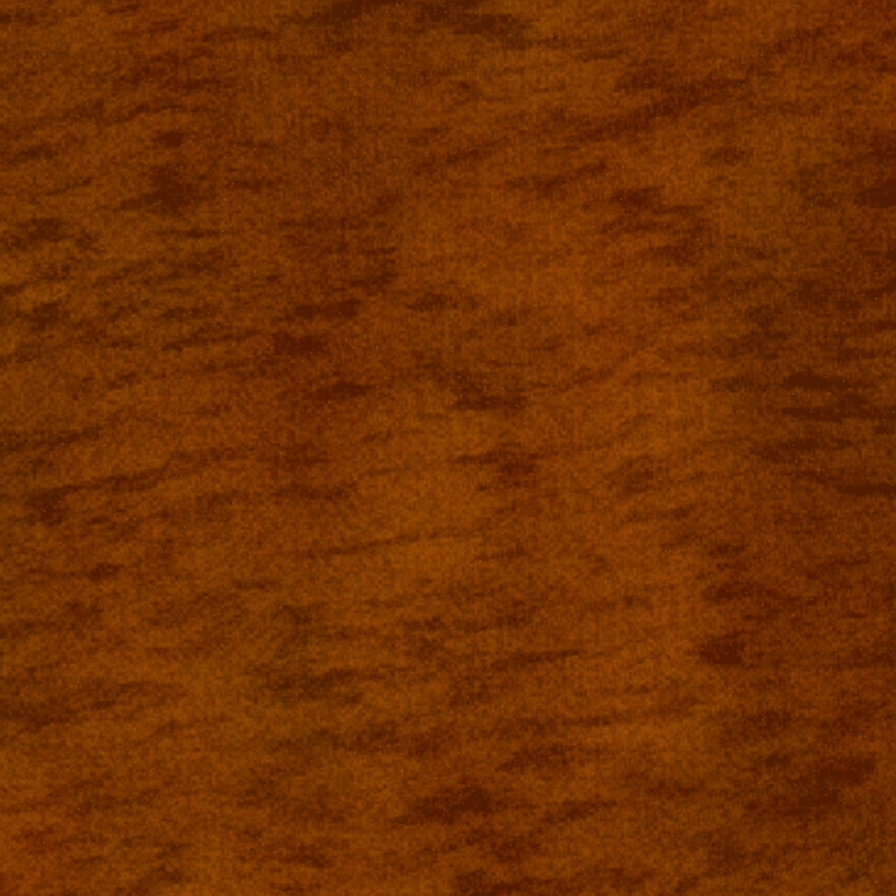
Give the GLSL for this texture, as a WebGL 2 fragment shader.

```glsl
#version 300 es
precision highp float;
// Brushed rust-brown nap with soft vertical bands, short dark creases and fine grain.

uniform vec2 u_resolution;
out vec4 fragColor;

const vec3 DARK = vec3(0.355, 0.130, 0.000);
const vec3 LIGHT = vec3(0.575, 0.280, 0.012);
const vec3 FLECK = vec3(0.640, 0.370, 0.090);

const vec2 BAND_SCALE = vec2(7.5, 1.6);
const vec2 CLOUD_SCALE = vec2(8.0, 10.0);
const vec2 CREASE_SCALE = vec2(21.0, 62.0);
const float GRAIN_SCALE = 215.0;
const float FLECK_SCALE = 110.0;

const float BAND_AMOUNT = 0.56;
const float CLOUD_AMOUNT = 0.62;
const float CREASE_AMOUNT = 0.46;
const float GRAIN_AMOUNT = 0.50;
const float HUE_AMOUNT = 0.045;
const float FLECK_AMOUNT = 0.40;
const float FLECK_SHARE = 0.16;
const float CREASE_TILT = 0.13;
const float BASE_TONE = 0.60;

float hash(vec2 p) {
    return fract(sin(dot(p, vec2(127.1, 311.7))) * 43758.5453);
}

float valueNoise(vec2 p) {
    vec2 cell = floor(p);
    vec2 f = fract(p);
    f = f * f * (3.0 - 2.0 * f);
    float low = mix(hash(cell), hash(cell + vec2(1.0, 0.0)), f.x);
    float high = mix(hash(cell + vec2(0.0, 1.0)), hash(cell + vec2(1.0)), f.x);
    return mix(low, high, f.y);
}

float fbm(vec2 p) {
    float sum = 0.0;
    float amplitude = 0.53;
    for (int i = 0; i < 4; i++) {
        sum += amplitude * valueNoise(p);
        p = mat2(1.98, 0.22, -0.22, 1.98) * p + 17.3;
        amplitude *= 0.5;
    }
    return sum;
}

// Short, nearly level dark strokes that lean and bend a little
float creases(vec2 uv) {
    float bend = 0.035 * valueNoise(uv * 5.0 + 41.0);
    vec2 p = vec2(uv.x, uv.y - CREASE_TILT * uv.x + bend);
    return smoothstep(0.40, 0.80, fbm(p * CREASE_SCALE + 9.0));
}

// Two layers of fibre grain, the finer one slightly weaker
float grain(vec2 uv) {
    float coarse = valueNoise(uv * GRAIN_SCALE + 3.7) - 0.5;
    float fine = valueNoise(uv.yx * GRAIN_SCALE * 1.7 + 71.0) - 0.5;
    return coarse + 0.7 * fine;
}

// Sparse soft bright dots, one candidate per cell
float flecks(vec2 uv, float pixel) {
    vec2 p = uv * FLECK_SCALE;
    vec2 cell = floor(p);
    vec2 centre = 0.25 + 0.5 * vec2(hash(cell + 5.3), hash(cell + 23.9));
    float edge = max(0.10, 0.5 * pixel * FLECK_SCALE);
    float dotMask = 1.0 - smoothstep(0.14 - edge, 0.14 + edge, length(fract(p) - centre));
    float present = step(1.0 - FLECK_SHARE, hash(cell + 57.1));
    return dotMask * present * (0.4 + 0.6 * hash(cell + 83.7));
}

void main() {
    float side = min(u_resolution.x, u_resolution.y);
    vec2 uv = gl_FragCoord.xy / side;

    // Broad light and shade
    float sway = 0.03 * valueNoise(uv * vec2(3.0, 6.0) + 13.0);
    float bands = valueNoise((uv + vec2(sway, 0.0)) * BAND_SCALE + 2.4) - 0.5;
    float clouds = fbm(uv * CLOUD_SCALE + 31.0) - 0.5;

    // Surface detail
    float tone = BASE_TONE + BAND_AMOUNT * bands + CLOUD_AMOUNT * clouds;
    tone -= CREASE_AMOUNT * creases(uv) * (0.6 + 0.8 * valueNoise(uv * 9.0 + 67.0));
    tone += GRAIN_AMOUNT * grain(uv);

    // Colour, drifting between red and olive brown
    vec3 colour = mix(DARK, LIGHT, clamp(tone, -0.15, 1.15));
    float hue = fbm(uv * vec2(6.0, 4.0) + 91.0) - 0.5;
    hue += 0.6 * (valueNoise(uv * GRAIN_SCALE * 0.8 + 29.0) - 0.5);
    colour += HUE_AMOUNT * hue * vec3(-0.7, 0.6, 0.05);
    colour = mix(colour, FLECK, FLECK_AMOUNT * flecks(uv, 1.0 / side));

    fragColor = vec4(clamp(colour, 0.0, 1.0), 1.0);
}
```
